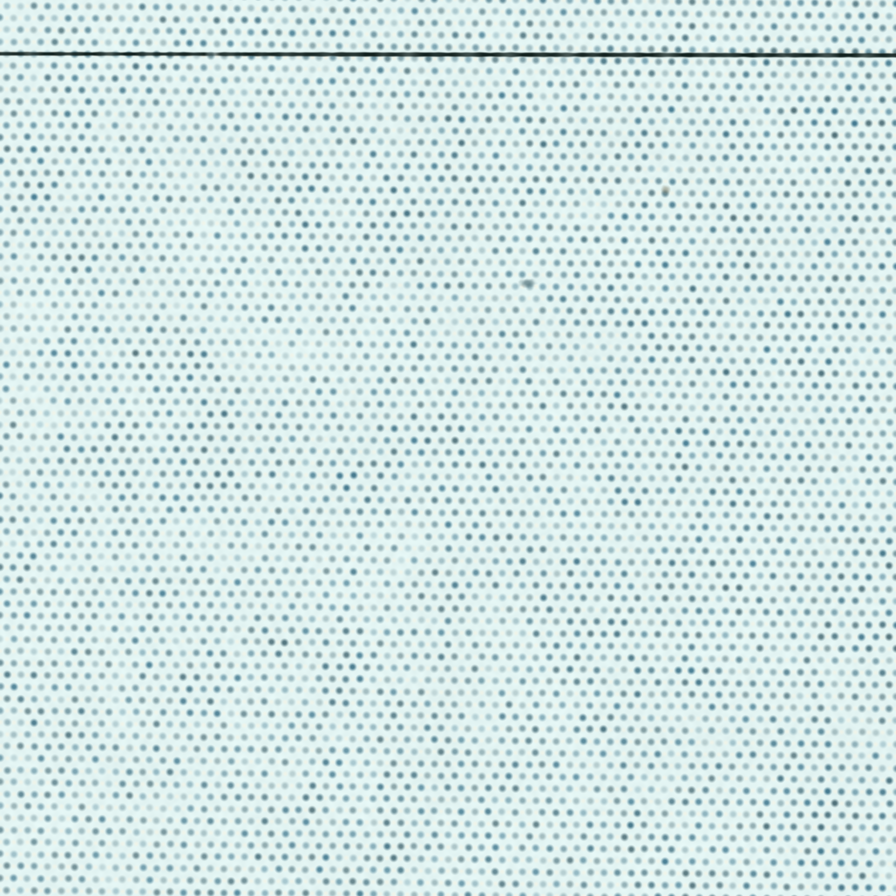
This texture is drawn by a WebGL 2 fragment shader. Its source:

```glsl
#version 300 es
precision highp float;
// Pale aqua sheet of staggered blue-grey halftone dots, crossed near the top by a worn dark rule.

uniform vec2 u_resolution;
out vec4 outColor;

// Lattice: dots across and rows down
const vec2 REPEATS = vec2(66.0, 75.0);
const float ROW_TILT = 0.011;
const float ROW_WARP = 0.0015;
const float JITTER = 0.0005;

// Dots
const float DOT_OUTER = 0.0058;
const float DOT_INNER = 0.0010;
const float DOT_STRENGTH = 0.53;
const float STRENGTH_SPREAD = 0.50;
const float CREAM_RADIUS = 0.0042;

// Rule
const float RULE_Y = 0.9400;
const float RULE_TILT = 0.0018;
const float RULE_HALF = 0.0023;
const float RULE_SOFT = 0.0014;

// Colours
const vec3 PAPER = vec3(0.890, 0.960, 0.955);
const vec3 CREAM = vec3(0.970, 0.955, 0.890);
const vec3 INK_BLUE = vec3(0.175, 0.415, 0.520);
const vec3 INK_GREY = vec3(0.260, 0.390, 0.425);
const vec3 RULE_INK = vec3(0.060, 0.120, 0.110);
const vec3 BROWN = vec3(0.480, 0.470, 0.380);

float hash(vec2 p) {
    vec3 q = fract(vec3(p.xyx) * 0.1031);
    q += dot(q, q.yzx + 33.33);
    return fract((q.x + q.y) * q.z);
}

vec2 gradient(vec2 cell) {
    float angle = 6.28318 * hash(cell);
    return vec2(cos(angle), sin(angle));
}

// Gradient noise, roughly -0.7 to 0.7
float noise(vec2 p) {
    vec2 i = floor(p), f = fract(p);
    vec2 u = f * f * f * (f * (f * 6.0 - 15.0) + 10.0);
    vec2 e = vec2(0.0, 1.0);
    float low = mix(dot(gradient(i), f), dot(gradient(i + e.yx), f - e.yx), u.x);
    float high = mix(dot(gradient(i + e.xy), f - e.xy), dot(gradient(i + e.yy), f - e.yy), u.x);
    return mix(low, high, u.y);
}

float softDisc(vec2 p, float inner, float outer) {
    return 1.0 - smoothstep(inner, outer, length(p));
}

// Staggered lattice of dots with cream glints in the gaps of each row
vec3 halftone(vec3 color, vec2 uv) {
    vec2 p = uv;
    p.y += ROW_TILT * uv.x + ROW_WARP * noise(uv * 3.0 + 7.0);
    p.x += ROW_WARP * noise(uv * 3.0 + 31.0);
    vec2 grid = p * REPEATS;
    float row = floor(grid.y);
    grid.x += 0.5 * mod(row, 2.0);

    vec2 id = floor(grid) + 50.0;
    vec2 offset = (fract(grid) - 0.5) / REPEATS;
    vec2 gap = vec2(0.5 / REPEATS.x - abs(offset.x), offset.y);
    color = mix(color, CREAM, 0.65 * softDisc(gap, 0.0, CREAM_RADIUS));

    // Each dot has its own position, weight and hue
    vec2 shift = JITTER * (2.0 * vec2(hash(id + 11.3), hash(id + 47.9)) - 1.0);
    float patches = 0.16 * noise(uv * 7.0) + 0.20 * noise(uv * 19.0 + 5.0);
    float drift = 0.10 * (uv.x - 0.5);
    float strength = DOT_STRENGTH + STRENGTH_SPREAD * (hash(id) - 0.5) + patches + drift;
    vec3 ink = mix(INK_GREY, INK_BLUE, hash(id + 83.1));
    float dot_mask = softDisc(offset - shift, DOT_INNER, DOT_OUTER);
    return mix(color, ink, dot_mask * clamp(strength, 0.12, 1.0));
}

// Dark rule with ragged edges and a few faded stretches
vec3 rule(vec3 color, vec2 uv) {
    float ragged = 0.0007 * noise(vec2(uv.x * 85.0, 3.0));
    float halfWidth = RULE_HALF + ragged - 0.0004 * (1.0 - smoothstep(0.2, 0.45, uv.x));
    float dist = abs(uv.y - RULE_Y + RULE_TILT * uv.x);
    float mask = 1.0 - smoothstep(halfWidth - RULE_SOFT, halfWidth + RULE_SOFT, dist);
    float wear = 0.92 + 0.35 * noise(vec2(uv.x * 45.0, 17.0));
    wear -= 0.45 * (1.0 - smoothstep(0.002, 0.010, abs(uv.x - 0.237)));
    return mix(color, RULE_INK, mask * clamp(wear, 0.0, 1.0));
}

// Small stains: a blue-grey smear and a brownish speck
vec3 stains(vec3 color, vec2 uv) {
    float rough = 0.0015 * noise(uv * 230.0);
    float smear = softDisc((uv - vec2(0.589, 0.684)) * vec2(0.55, 1.0), 0.001, 0.0065 + rough);
    float speck = softDisc(uv - vec2(0.743, 0.788), 0.001, 0.0070 + rough);
    color = mix(color, INK_GREY, 0.65 * smear);
    return mix(color, BROWN, 0.50 * speck);
}

void main() {
    vec2 uv = gl_FragCoord.xy / u_resolution;
    vec3 color = PAPER + 0.022 * noise(uv * 120.0) + 0.012 * noise(uv * 9.0 + 3.0);
    color = halftone(color, uv);
    color = stains(color, uv);
    color = rule(color, uv);
    outColor = vec4(clamp(color, 0.0, 1.0), 1.0);
}
```
